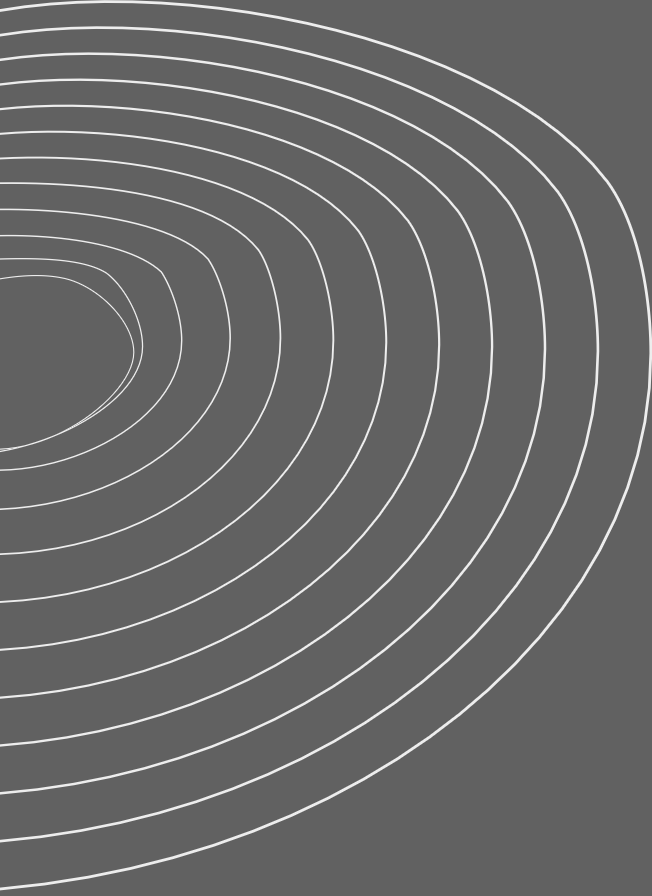
Reproduce this background procedurally as a WebGL 2 fragment shader.

```glsl
#version 300 es
precision highp float;
// Thin pale nested ovals, open to the left, on a flat grey ground.
uniform vec2 u_resolution;
out vec4 fragColor;

const vec2 GRID = vec2(558.0, 768.0);      // layout units across the canvas, y down
const vec3 GROUND = vec3(0.38);
const vec3 LINE = vec3(0.93);
const float OUTER_WIDTH = 2.4;
const float INNER_WIDTH = 0.95;
const int RINGS = 12;
const int EVEN_RINGS = 7;                  // even steps from OUTER to MIDDLE
const int STEPS = 24;                      // straight pieces per curve

// Each path is three joined cubics: top, shoulder, and lower sweep.
const vec2 OUTER[10] = vec2[10](
  vec2(0, 9), vec2(165, -20), vec2(428, 34), vec2(520, 156), vec2(546, 192),
  vec2(557, 253), vec2(557, 303), vec2(557, 542), vec2(307, 735), vec2(0, 762));
const vec2 MIDDLE[10] = vec2[10](
  vec2(0, 157), vec2(80, 156), vec2(183, 167), vec2(221, 214), vec2(231, 228),
  vec2(240, 262), vec2(240, 290), vec2(240, 390), vec2(132, 471), vec2(0, 475));
const vec2 CORE_A[10] = vec2[10](
  vec2(0, 179.5), vec2(62, 179), vec2(148, 189), vec2(178, 222), vec2(187, 235),
  vec2(197, 264), vec2(197, 290), vec2(197, 367), vec2(107, 432), vec2(0, 436.5));
const vec2 CORE_B[10] = vec2[10](
  vec2(0, 202), vec2(50, 201), vec2(112, 209), vec2(138, 233), vec2(146, 245),
  vec2(155.5, 270), vec2(155.5, 292), vec2(155.5, 355), vec2(73, 402), vec2(0, 403));
const vec2 CORE_C[10] = vec2[10](
  vec2(0, 222), vec2(35, 221), vec2(72, 222), vec2(91, 234), vec2(107, 246),
  vec2(122, 274), vec2(122, 297), vec2(122, 338), vec2(62, 376), vec2(0, 387));
const vec2 CORE_D[10] = vec2[10](
  vec2(0, 239), vec2(18, 236), vec2(36, 235), vec2(52, 238), vec2(82, 243),
  vec2(114.5, 275), vec2(114.5, 302), vec2(114.5, 335), vec2(55, 383), vec2(0, 385));

float segmentDistance(vec2 p, vec2 a, vec2 b) {
  vec2 ab = b - a;
  float h = clamp(dot(p - a, ab) / dot(ab, ab), 0.0, 1.0);
  return length(p - a - h * ab);
}

vec2 cubic(vec2 a, vec2 b, vec2 c, vec2 d, float t) {
  float s = 1.0 - t;
  return s * s * s * a + 3.0 * s * t * (s * b + t * c) + t * t * t * d;
}

float curveDistance(vec2 p, vec2 a, vec2 b, vec2 c, vec2 d, float margin) {
  // The control points bound the curve, so distant pixels can skip it.
  vec2 low = min(min(a, b), min(c, d)) - margin;
  vec2 high = max(max(a, b), max(c, d)) + margin;
  if (any(lessThan(p, low)) || any(greaterThan(p, high))) return 1e4;
  float nearest = 1e4;
  vec2 from = a;
  for (int i = 1; i <= STEPS; i++) {
    vec2 to = cubic(a, b, c, d, float(i) / float(STEPS));
    nearest = min(nearest, segmentDistance(p, from, to));
    from = to;
  }
  return nearest;
}

// Antialiased coverage of ring number k, blended between two paths.
float ring(vec2 p, vec2 first[10], vec2 last[10], float blend, int k, float pixel) {
  float width = mix(OUTER_WIDTH, INNER_WIDTH, float(k) / float(RINGS - 1));
  float margin = width + 2.0 * pixel;
  float dist = 1e4;
  for (int i = 0; i < 9; i += 3) {
    vec2 a = mix(first[i], last[i], blend);
    vec2 b = mix(first[i + 1], last[i + 1], blend);
    vec2 c = mix(first[i + 2], last[i + 2], blend);
    vec2 d = mix(first[i + 3], last[i + 3], blend);
    dist = min(dist, curveDistance(p, a, b, c, d, margin));
  }
  vec2 edges = (dist + vec2(0.5, -0.5) * width) / pixel + 0.5;
  edges = clamp(edges, 0.0, 1.0);
  return edges.x - edges.y;
}

void main() {
  vec2 uv = gl_FragCoord.xy / u_resolution;
  vec2 p = vec2(uv.x, 1.0 - uv.y) * GRID;
  float pixel = GRID.y / u_resolution.y;

  // Evenly spaced outer rings
  float ink = 0.0;
  for (int k = 0; k <= EVEN_RINGS; k++) {
    float blend = float(k) / float(EVEN_RINGS);
    ink = max(ink, ring(p, OUTER, MIDDLE, blend, k, pixel));
  }
  // Crowded, skewed core
  ink = max(ink, ring(p, CORE_A, CORE_A, 0.0, 8, pixel));
  ink = max(ink, ring(p, CORE_B, CORE_B, 0.0, 9, pixel));
  ink = max(ink, ring(p, CORE_C, CORE_C, 0.0, 10, pixel));
  ink = max(ink, ring(p, CORE_D, CORE_D, 0.0, 11, pixel));

  fragColor = vec4(mix(GROUND, LINE, ink), 1.0);
}
```
